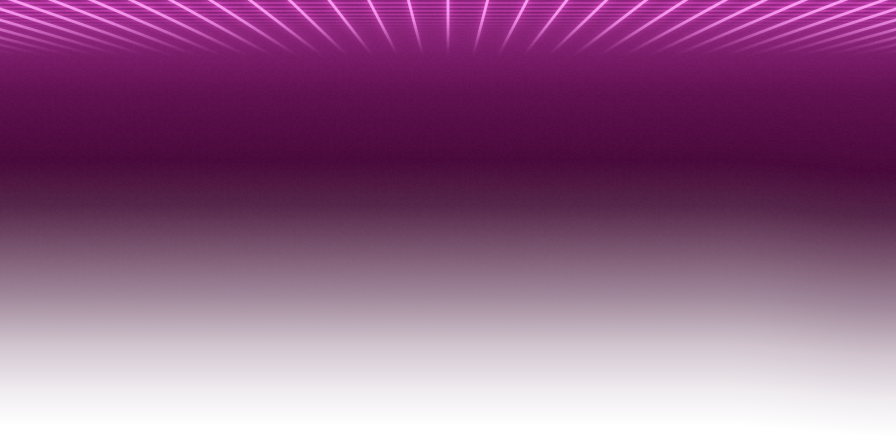
A WebGL 1 fragment shader for this background:

```glsl
precision highp float;
// A plum sky that dissolves into white below, under a glowing neon grid.
// Stacked colour ramps form the backdrop; the grid is a ceiling in perspective
// whose rays aim at a hidden vanishing point, fading out with depth.

uniform vec2 u_resolution;

float hash(vec2 p) {
    return fract(sin(dot(p, vec2(127.1, 311.7))) * 43758.5453);
}

// Linear blend weight between two depths
float ramp(float a, float b, float t) {
    return clamp((t - a) / (b - a), 0.0, 1.0);
}

// Backdrop colour at depth t, measured down from the top edge
vec3 backdrop(float t) {
    vec3 c = mix(vec3(0.62, 0.18, 0.55), vec3(0.48, 0.11, 0.41), ramp(0.0, 0.12, t));
    c = mix(c, vec3(0.375, 0.065, 0.31), ramp(0.12, 0.21, t));
    c = mix(c, vec3(0.285, 0.04, 0.23), ramp(0.21, 0.36, t));
    c = mix(c, vec3(0.335, 0.15, 0.29), ramp(0.36, 0.46, t));
    c = mix(c, vec3(0.48, 0.34, 0.44), ramp(0.46, 0.56, t));
    c = mix(c, vec3(0.64, 0.55, 0.62), ramp(0.56, 0.67, t));
    c = mix(c, vec3(0.82, 0.77, 0.81), ramp(0.67, 0.77, t));
    c = mix(c, vec3(0.94, 0.925, 0.94), ramp(0.77, 0.87, t));
    return mix(c, vec3(1.0), ramp(0.87, 0.95, t));
}

void main() {
    vec2 uv = gl_FragCoord.xy / u_resolution;
    float t = 1.0 - uv.y;
    float x = (uv.x - 0.5) * u_resolution.x / u_resolution.y;
    float pixel = 1.0 / u_resolution.y;

    // The dark band hangs slightly lower at the right edge
    float sag = 0.025 * smoothstep(0.8, 1.0, uv.x) * smoothstep(0.2, 0.4, t);
    vec3 color = backdrop(t - sag);

    // Rays: evenly spaced along the top, converging at depth 0.34
    float depth = max(0.34 - t, 0.02);
    float lane = x * 0.34 / (depth * 0.0885);
    float nearest = floor(lane + 0.5);
    float slope = nearest * 0.0885 / 0.34;
    float dist = abs(lane - nearest) * 0.0885 * depth / 0.34 / sqrt(1.0 + slope * slope);
    float fade = 1.0 - smoothstep(0.01, 0.13, t);
    float core = 1.0 - smoothstep(0.0015, 0.0025 + pixel, dist);
    float glow = exp(-dist * 130.0);

    // Rungs: fine crosswise lines, closing up with depth
    float rung = 0.5 + 0.5 * cos(6.2832 * 12.0 / depth);
    float rungFade = 1.0 - smoothstep(0.015, 0.075, t);
    color += vec3(0.20, 0.10, 0.19) * (rung - 0.45) * rungFade;

    color += vec3(0.22, 0.10, 0.21) * glow * fade;
    color = mix(color, vec3(1.0, 0.68, 0.97), core * fade * 0.85);

    // Faint grain on the dark part
    float grain = hash(floor(uv * vec2(512.0, 256.0))) - 0.5;
    color += 0.014 * grain * (1.0 - smoothstep(0.4, 0.8, t));

    gl_FragColor = vec4(clamp(color, 0.0, 1.0), 1.0);
}
```
